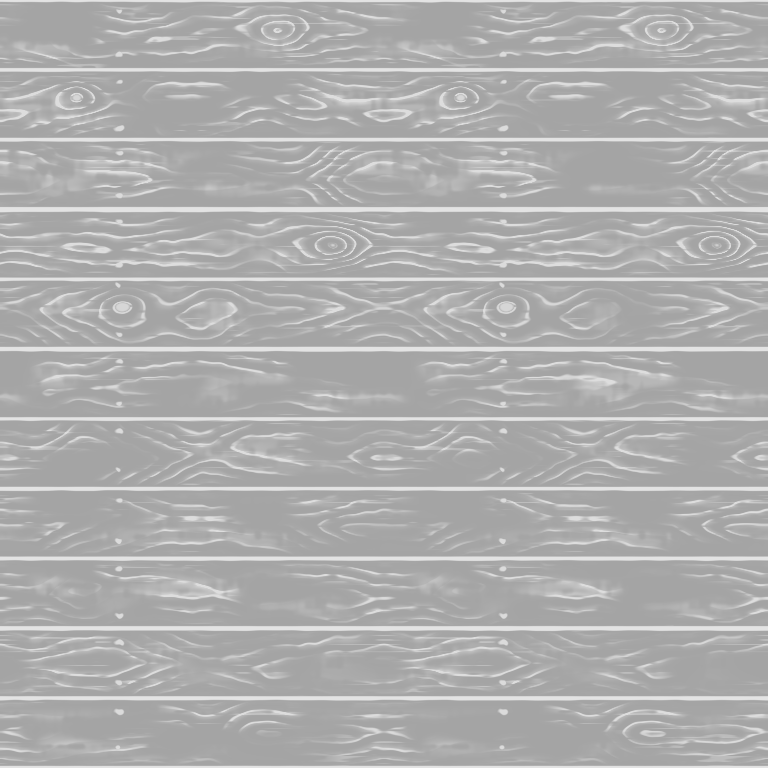
Give the GLSL for this texture map, as a WebGL 1 fragment shader.

```glsl
precision highp float;
// Horizontal painted planks with pale seams, nail marks and worn wood grain.
// Grain lines are contours of a field: distance to a wandering plank axis plus
// noise along the board, bent into rings at knots. All noise wraps along x.

uniform vec2 u_resolution;

const float PLANKS = 11.0;          // boards down the tile
const float REPEATS = 2.0;          // grain repeats across the tile
const float ASPECT = PLANKS / REPEATS; // length of one repeat in plank heights
const vec3 BASE = vec3(0.645);
const vec3 PALE = vec3(0.89);
const float SEAM_HALF = 0.026;      // seam half width in plank heights
const float RING_FREQ = 5.6;        // grain contours per plank height
const float ARCH = 0.95;            // how strongly the grain closes into arches
const float LINE_HALF = 0.14;       // grain line half width in contour phase
const float WASH = 0.5;             // strength of the broad soft wear
const float NAIL_X = 0.312;         // nail column within one repeat
const float NAIL_RADIUS = 0.033;
const float KNOT_CHANCE = 0.5;

float hash(vec2 p) {
  vec3 q = fract(vec3(p.xyx) * 0.1031);
  q += dot(q, q.yzx + 33.33);
  return fract((q.x + q.y) * q.z);
}

// Value noise that wraps after `period` lattice cells along x.
float noise(vec2 p, float period) {
  vec2 i = floor(p);
  vec2 f = fract(p);
  f = f * f * (3.0 - 2.0 * f);
  float x0 = mod(i.x, period);
  float x1 = mod(i.x + 1.0, period);
  return mix(mix(hash(vec2(x0, i.y)), hash(vec2(x1, i.y)), f.x),
             mix(hash(vec2(x0, i.y + 1.0)), hash(vec2(x1, i.y + 1.0)), f.x), f.y);
}

// Signed offset along the board to a mark that occurs once per repeat.
float alongFrom(float u, float x) {
  return (fract(u - x + 0.5) - 0.5) * ASPECT;
}

// Worn grain of one plank: u counts repeats, y runs 0..1 up the plank.
float grain(float u, float y, float row) {
  float seed = row * 61.0;

  // Arched contours around the wandering axis
  float axis = 0.5 + 0.3 * (noise(vec2(u * 3.0, seed + 1000.0), 3.0) - 0.5);
  float arch = 0.8 * noise(vec2(u * 4.0, seed + 2000.0), 4.0)
             + 0.2 * noise(vec2(u * 9.0, seed + 2010.0), 9.0);
  float warp = noise(vec2(u * 10.0, y * 4.0 + seed + 3000.0), 10.0) - 0.5
             + 0.3 * (noise(vec2(u * 40.0, y * 9.0 + seed + 3020.0), 40.0) - 0.5);
  float field = length(vec2(y - axis, 0.03)) + ARCH * arch + 0.11 * warp;

  // One possible knot per repeat
  float knotX = hash(vec2(row, 71.0));
  float hasKnot = step(hash(vec2(row, 72.0)), KNOT_CHANCE);
  vec2 toKnot = vec2(alongFrom(u, knotX) * 0.62,
                     y - mix(0.38, 0.62, hash(vec2(row, 73.0))));
  float knotDist = length(toKnot) + 0.1 * warp;
  float nearKnot = hasKnot * exp(-9.0 * dot(toKnot, toKnot));
  field = mix(field, knotDist * 1.3, nearKnot);

  // Crisp contour with a one-sided soft smear
  float phase = fract(field * RING_FREQ);
  float line = 1.0 - smoothstep(0.03, LINE_HALF, abs(phase - 0.5));
  float smear = smoothstep(0.0, 0.5, phase) * (1.0 - smoothstep(0.5, 0.62, phase));

  // Patchy wear, slightly different in each repeat
  float change = noise(vec2(u * 5.0, y * 2.0 + seed + 5000.0), 5.0 * REPEATS) - 0.5;
  float patches = noise(vec2(u * 6.0, y * 2.5 + seed + 4000.0), 6.0) + 0.3 * change;
  float wear = smoothstep(0.32, 0.72, patches + 0.2 * nearKnot);
  float fibre = noise(vec2(u * 30.0, y * 26.0 + seed + 6000.0), 30.0);
  float inside = smoothstep(0.03, 0.2, min(y, 1.0 - y));
  float strength = mix(0.75, 1.0, hash(vec2(row, 74.0)));
  float worn = (0.65 * line + 0.42 * smear) * wear * inside * strength
             * smoothstep(0.0, 0.55, fibre);

  // Broad rubbed areas along the middle of the board, softly brushed
  float rubbed = noise(vec2(u * 7.0, y * 3.5 + seed + 9000.0), 7.0) + 0.3 * change;
  float brush = 0.6 * noise(vec2(u * 16.0, y * 13.0 + seed + 9700.0), 16.0)
              + 0.4 * noise(vec2(u * 70.0, y * 6.0 + seed + 9900.0), 70.0);
  worn += WASH * smoothstep(0.5, 0.85, rubbed) * smoothstep(0.2, 0.7, brush)
        * smoothstep(0.1, 0.35, min(y, 1.0 - y)) * (0.6 + 0.4 * smear);

  // Thin straight streaks and the knot heart
  float streak = noise(vec2(u * 8.0, y * 30.0 + seed + 7000.0), 8.0);
  worn += 0.38 * smoothstep(0.76, 0.92, streak) * smoothstep(0.25, 0.6, fibre)
        * smoothstep(0.35, 0.65, patches);
  float heart = 1.0 - smoothstep(0.025, 0.065, knotDist);
  return max(worn, 0.8 * heart * hasKnot);
}

// Two irregular nail marks per repeat, each with a short smear to the left.
float nails(float u, float y, float row, float px) {
  float mark = 0.0;
  for (int k = 0; k < 2; k++) {
    float id = float(k);
    float h = hash(vec2(row, 81.0 + id));
    float nailY = mix(0.22, 0.85, id) + 0.14 * (h - 0.5);
    vec2 d = vec2(alongFrom(u, NAIL_X) + 0.05 * (h - 0.5), y - nailY);
    d.x *= d.x < 0.0 ? mix(0.35, 0.8, h) : 0.9;
    d.y += 0.03 * (noise(vec2(u * 90.0, row * 9.0 + id), 90.0) - 0.5);
    float size = NAIL_RADIUS * mix(0.6, 1.1, hash(vec2(row, 91.0 + id)));
    mark = max(mark, 1.0 - smoothstep(size - px, size + px + 0.012, length(d)));
  }
  return mark;
}

// Pale gap between boards, with wavering edges and faint speckle.
float seams(vec2 uv, float px) {
  float v = uv.y * PLANKS + 0.5;
  float id = mod(floor(v), PLANKS);
  float waver = noise(vec2(uv.x * 50.0, id * 7.0 + 8000.0), 50.0) - 0.5;
  float halfWidth = SEAM_HALF * mix(0.8, 1.25, hash(vec2(id, 95.0))) + 0.007 * waver;
  float d = abs(fract(v) - 0.5 + 0.005 * waver);
  return 1.0 - smoothstep(halfWidth - px, halfWidth + px + 0.008, d);
}

void main() {
  vec2 uv = gl_FragCoord.xy / u_resolution;
  float px = 0.5 * PLANKS / u_resolution.y;
  float row = floor(uv.y * PLANKS);
  float y = fract(uv.y * PLANKS);
  float u = uv.x * REPEATS;

  float paint = clamp(grain(u, y, row), 0.0, 0.9);
  paint = max(paint, 0.88 * nails(u, y, row, px));
  paint = max(paint, seams(uv, px));
  gl_FragColor = vec4(mix(BASE, PALE, paint), 1.0);
}
```
